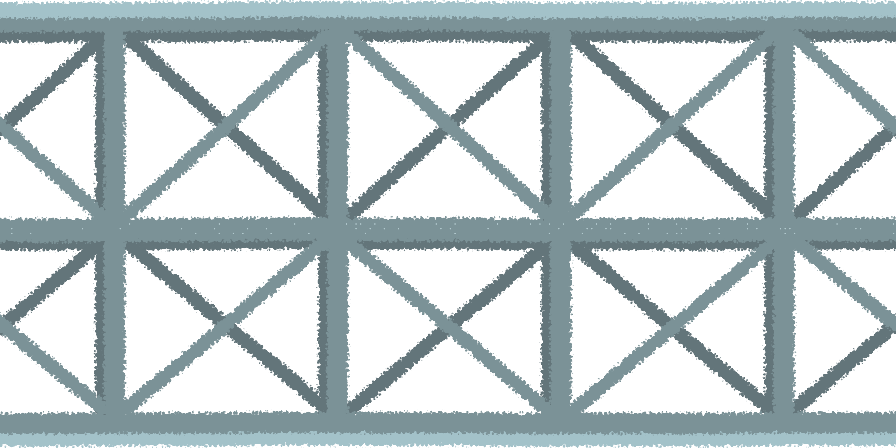
Give the GLSL for this pattern, as a Shadertoy shader.

```glsl
// A two-storey steel truss: posts and beams frame crossed braces that mirror
// from panel to panel. Signed distances are layered back to front, and
// cellular noise frays every edge like a dry brush. Unit: canvas height.

#define PITCH 0.498         // distance between posts
#define FIRST_POST 0.2555   // centre of the leftmost post
#define POST_HALF 0.0235    // half width of a post
#define SHADE_REACH 0.0425  // post centre to far edge of its shadow
#define BRACE_HALF 0.0150   // half width of a diagonal
#define FRAY 0.0120         // depth of the frayed edges
#define FRAY_SCALE 135.0    // bristle cells per canvas height
#define SOFTNESS 0.0016     // smallest edge blur
#define STEEL vec3(0.482, 0.573, 0.592)
#define SHADOW vec3(0.390, 0.460, 0.480)
#define RAIL vec3(0.640, 0.760, 0.790)

vec2 hash2(vec2 p) {
    vec3 q = fract(p.xyx * vec3(0.1031, 0.1030, 0.0973));
    q += dot(q, q.yzx + 33.33);
    return fract((q.xx + q.yz) * q.zy);
}

// Distance to the nearest scattered point, in cells
float cellular(vec2 p) {
    vec2 cell = floor(p), f = p - cell;
    float nearest = 4.0;
    for (int j = -1; j <= 1; j++)
    for (int i = -1; i <= 1; i++) {
        vec2 o = vec2(i, j);
        vec2 r = o + hash2(cell + o) - f;
        nearest = min(nearest, dot(r, r));
    }
    return sqrt(nearest);
}

float span(float v, float lo, float hi) {
    return abs(v - 0.5 * (lo + hi)) - 0.5 * (hi - lo);
}

float segment(vec2 p, vec2 a, vec2 b) {
    vec2 pa = p - a, ba = b - a;
    return length(pa - ba * clamp(dot(pa, ba) / dot(ba, ba), 0.0, 1.0));
}

float coverage(float d) {
    float blur = max(SOFTNESS, 0.75 / iResolution.y);
    return 1.0 - smoothstep(-blur, blur, d);
}

// Edge displacement, different for each layer
float fray(vec2 p, float layer) {
    return (cellular(p * FRAY_SCALE + 37.0 * layer) - 0.45) * FRAY;
}

void mainImage(out vec4 fragColor, in vec2 fragCoord) {
    vec2 p = fragCoord / iResolution.y;
    float y = p.y + 0.0010 * sin(p.x * 5.0 + 1.0) + 0.0006 * sin(p.x * 17.0);

    // Panel coordinates, mirrored in every second panel for the braces
    float q = (p.x - FIRST_POST) / PITCH;
    float panel = floor(q);
    float x = (q - panel) * PITCH;
    float braceX = mod(panel, 2.0) > 0.5 ? PITCH - x : x;

    // Brace corners of the upper or lower storey, a little uneven
    float upper = step(0.487, y);
    vec2 low = vec2(POST_HALF, mix(0.083, 0.516, upper));
    vec2 high = vec2(PITCH - POST_HALF, mix(0.461, 0.922, upper));
    vec2 bp = vec2(braceX, y);
    bp.y += (hash2(vec2(panel + 9.0, upper)).x - 0.5) * 0.006;
    float rising = segment(bp, low, high) - BRACE_HALF;
    float falling = segment(bp, vec2(low.x, high.y), vec2(high.x, low.y)) - BRACE_HALF;

    // Frame members
    float height = span(y, 0.05, 0.945);
    float post = max(min(x, PITCH - x) - POST_HALF, height);
    float postShade = max(span(x, PITCH - SHADE_REACH, PITCH), height);
    float beams = min(span(y, 0.461, 0.513),
                  min(span(y, 0.930, 0.960), span(y, 0.033, 0.079)));
    float beamShade = min(span(y, 0.443, 0.480), span(y, 0.907, 0.940));
    float rails = min(span(y, 0.950, 0.995), span(y, 0.005, 0.045));

    // Layers from back to front
    vec3 color = vec3(1.0);
    color = mix(color, RAIL, coverage(rails + fray(p, 1.0)));
    float shade = min(falling, min(postShade, beamShade));
    color = mix(color, SHADOW, coverage(shade + fray(p, 2.0)));
    float steel = min(rising, min(post, beams));
    color = mix(color, STEEL, coverage(steel + fray(p, 3.0)));

    // Sparse pale flecks along the middle beam
    vec2 fleck = p * 95.0;
    float rare = step(0.90, hash2(floor(fleck) + 5.0).y);
    float dot1 = 1.0 - smoothstep(0.08, 0.22, length(fract(fleck) - 0.5));
    color += 0.22 * rare * dot1 * coverage(span(y, 0.475, 0.503));

    fragColor = vec4(color, 1.0);
}
```
